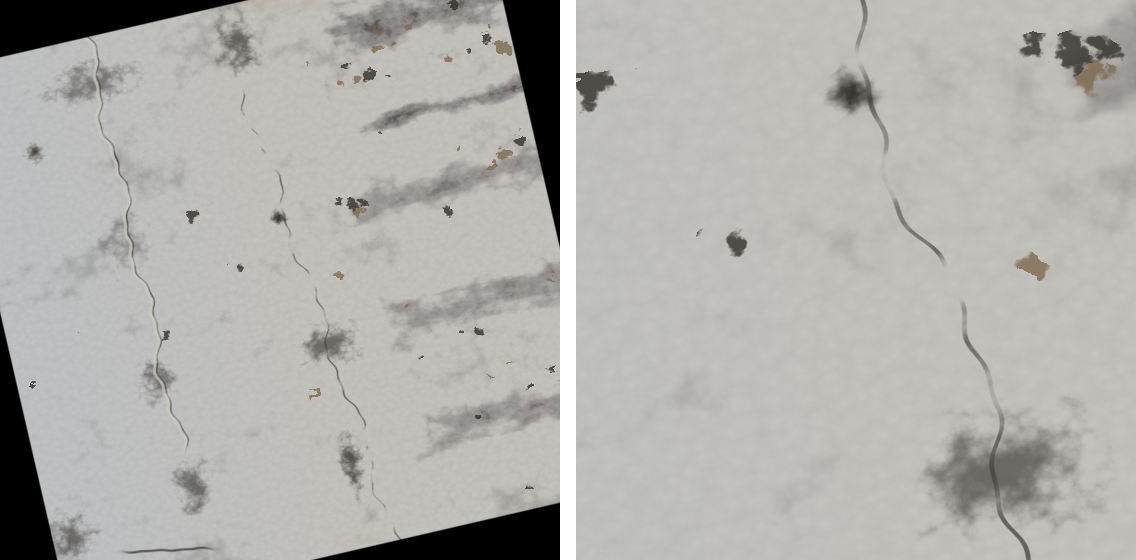
Left: the whole. Right: its middle third, enlarged.
This texture is drawn by a Shadertoy shader. Its source:

```glsl
// A weathered plaster wall, tilted on black, with cracks, mould bands and specks.
// Layered cellular noise frays every stain; layered sines bend the cracks.
// All shapes live in wall space, a unit square turned by TILT.

const float TILT = 0.227;
const vec3 PLASTER_COOL = vec3(0.735, 0.740, 0.745);
const vec3 PLASTER_WARM = vec3(0.750, 0.745, 0.725);
const vec3 MOULD_GREY = vec3(0.490, 0.475, 0.475);
const vec3 MOULD_DARK = vec3(0.200, 0.190, 0.170);
const vec3 OCHRE = vec3(0.500, 0.420, 0.310);
const vec3 RUST_TINT = vec3(0.690, 0.620, 0.550);
const float PATCH_DEPTH = 0.15;
const float GRAIN = 0.07;
const float SPECK_SCALE = 48.0;
const float CRACK_WIDTH = 0.0014;

// Mould bands: left end, height, half thickness, darkness
const int BANDS = 5;
const vec4 BAND[BANDS] = vec4[BANDS](
    vec4(0.68, 0.910, 0.065, 0.95), vec4(0.71, 0.738, 0.020, 1.00),
    vec4(0.65, 0.598, 0.040, 0.70), vec4(0.67, 0.380, 0.045, 0.75),
    vec4(0.68, 0.175, 0.043, 0.75));

// Soft stains: centre and radii, then darkness
const int STAINS = 10;
const vec4 STAIN[STAINS] = vec4[STAINS](
    vec4(0.520, 0.928, 0.040, 0.060), vec4(0.250, 0.919, 0.090, 0.040),
    vec4(0.122, 0.822, 0.022, 0.018), vec4(0.246, 0.377, 0.034, 0.042),
    vec4(0.267, 0.178, 0.036, 0.052), vec4(0.030, 0.135, 0.050, 0.050),
    vec4(0.564, 0.370, 0.055, 0.038), vec4(0.552, 0.152, 0.021, 0.064),
    vec4(0.522, 0.607, 0.020, 0.014), vec4(0.243, 0.625, 0.045, 0.055));
const float STAIN_DARKNESS[STAINS] = float[STAINS](
    0.60, 0.50, 0.85, 0.60, 0.60, 0.60, 0.60, 0.75, 1.00, 0.28);

vec2 hash2(vec2 p) {
    p = vec2(dot(p, vec2(127.1, 311.7)), dot(p, vec2(269.5, 183.3)));
    return fract(sin(p) * 43758.5);
}

// Distance to the nearest scattered point, and that point's random id
vec2 cellular(vec2 p) {
    vec2 cell = floor(p), best = vec2(9.0, 0.0);
    for (int y = -1; y <= 1; y++)
    for (int x = -1; x <= 1; x++) {
        vec2 c = cell + vec2(x, y);
        float d = length(c + hash2(c) - p);
        if (d < best.x) best = vec2(d, hash2(c + 71.0).x);
    }
    return best;
}

// Four turned octaves of cellular distance, centred near 0.5
float layered(vec2 p) {
    float sum = 0.0, weight = 0.533;
    for (int i = 0; i < 4; i++) {
        sum += weight * cellular(p).x;
        p = mat2(1.6, 1.2, -1.2, 1.6) * p + 17.3;
        weight *= 0.5;
    }
    return sum;
}

float line(float d, float width, float px) {
    return 1.0 - smoothstep(width - px, width + px, abs(d));
}

float wander(float v, float phase) {
    return 0.009 * sin(27.0 * v + phase) + 0.004 * sin(71.0 * v + 2.0 * phase)
         + 0.0016 * sin(173.0 * v + phase);
}

void mainImage(out vec4 fragColor, in vec2 fragCoord) {
    float px = 1.0 / min(iResolution.x, iResolution.y);
    vec2 p = (fragCoord - 0.5 * iResolution.xy) * px;
    float c = cos(TILT), s = sin(TILT);
    vec2 wall = vec2(c * p.x + s * p.y, c * p.y - s * p.x) + 0.5;

    float streak = layered(wall * vec2(9.0, 22.0)) - 0.5;
    float fray = layered(wall * 30.0 + 5.0) - 0.5;
    float fine = layered(wall * vec2(75.0, 95.0)) - 0.5;
    float cloud = layered(wall * vec2(4.0, 7.0) + 9.0);

    // Plaster with grey clouds and faint rust on the right
    vec3 color = mix(PLASTER_COOL, PLASTER_WARM, smoothstep(0.0, 0.6, wall.x));
    color *= 1.0 - PATCH_DEPTH * smoothstep(0.48, 0.85, cloud + 0.5 * fray);
    float rust = smoothstep(0.62, 0.85, layered(wall * vec2(5.0, 9.0) + 40.0));
    color = mix(color, RUST_TINT, 0.6 * rust * smoothstep(0.35, 0.65, wall.x));
    color *= 1.0 - GRAIN * fine;

    // Mould bands running in from the right
    float halo = 0.0;
    for (int i = 0; i < BANDS; i++) {
        vec4 b = BAND[i];
        float inside = min(1.0 - abs(wall.y - b.y) / b.z, (wall.x - b.x) / 0.06);
        float mask = smoothstep(-0.1, 0.7, inside + 1.7 * streak + 0.9 * fray);
        color = mix(color, MOULD_GREY, b.w * mask * (0.8 - 0.7 * fine));
        float core = smoothstep(0.55, 1.1, inside + 1.8 * streak + 1.6 * fray - 0.2);
        color = mix(color, MOULD_DARK, 0.55 * core * b.w * b.w);
        halo = max(halo, smoothstep(-1.2, 0.4, inside));
    }

    // Soft stains with ragged rims
    for (int i = 0; i < STAINS; i++) {
        float inside = 1.0 - length((wall - STAIN[i].xy) / STAIN[i].zw);
        float mask = smoothstep(-0.25, 0.9, inside + 1.5 * fray + 0.6 * fine);
        color = mix(color, MOULD_DARK, STAIN_DARKNESS[i] * mask);
    }

    // Dark and ochre specks, thickest around the bands
    vec2 speck = cellular(wall * SPECK_SCALE + 1.5 * vec2(fray, streak));
    float density = (0.025 + 0.22 * halo) * smoothstep(0.3, 0.65, cloud + streak);
    float radius = 0.18 + 0.28 * fract(speck.y * 91.0);
    float dots = 1.0 - smoothstep(radius - 0.12, radius + 0.08, speck.x + 0.7 * fine);
    dots *= step(1.0 - density, speck.y);
    vec3 speckColor = mix(MOULD_DARK, OCHRE, step(0.55, fract(speck.y * 37.0)));
    color = mix(color, speckColor, 0.8 * dots);

    // Long ridged crack: shadow with a lit lip
    float ridge = wall.x - 0.262 - wander(wall.y, 0.8);
    float reach = smoothstep(0.23, 0.26, wall.y);
    color = mix(color, vec3(0.80, 0.79, 0.75), 0.7 * reach * line(ridge + 0.004, 0.003, px));
    color = mix(color, MOULD_DARK, reach * (0.55 + fray) * line(ridge, CRACK_WIDTH, px));

    // Thin broken crack, leaning to the right as it falls
    float hair = wall.x - 0.60 + 0.105 * wall.y - wander(wall.y, 2.1);
    float broken = smoothstep(-0.25, 0.15, streak) * smoothstep(0.88, 0.82, wall.y);
    color = mix(color, MOULD_DARK, 0.65 * broken * line(hair, CRACK_WIDTH, px));

    // Short crack near the lower left edge
    float low = wall.y - 0.075 + 0.23 * (wall.x - 0.196) - 0.3 * wander(wall.x, 1.0);
    float span = 1.0 - smoothstep(0.06, 0.09, abs(wall.x - 0.196));
    color = mix(color, MOULD_DARK, 0.7 * span * line(low, 1.5 * CRACK_WIDTH, px));

    // Black surround beyond the wall
    vec2 edge = 0.5 - abs(wall - 0.5);
    color *= smoothstep(-px, px, min(edge.x, edge.y));
    fragColor = vec4(clamp(color, 0.0, 1.0), 1.0);
}
```
